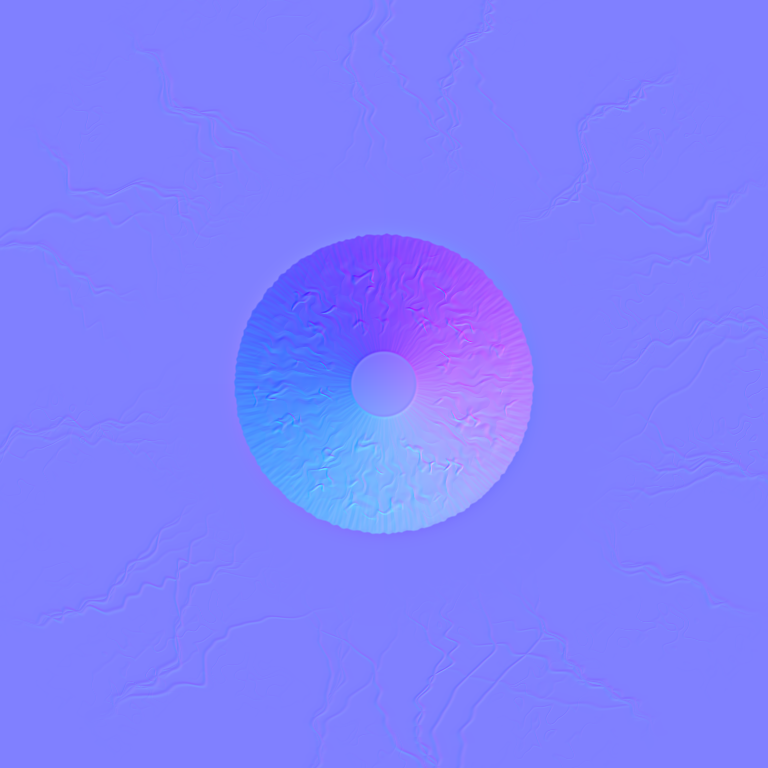
Reproduce this texture map procedurally as a three.js fragment shader.

```glsl
#define TAU 6.2831853
#define IRIS_RADIUS 0.1945
#define PUPIL_RADIUS 0.0425
#define DOME_TILT 0.205
#define FIBER_RELIEF 0.0125
#define WORM_RELIEF 0.0007
#define VEIN_RELIEF 0.13
#define VEIN_COUNT 16
#define BRANCH_COUNT 5
#define SAMPLE_STEP 0.001

varying vec2 vUv;

float hash(float n) {
  return fract(sin(n * 91.345 + 4.7) * 4375.85);
}

vec2 cellGradient(vec2 cell) {
  float turn = TAU * fract(sin(dot(cell, vec2(127.1, 311.7))) * 43758.5);
  return vec2(cos(turn), sin(turn));
}

// Gradient noise that repeats along x after a whole number of cells
float noise(vec2 p, float period) {
  vec2 cell = floor(p), f = p - cell;
  vec2 fade = f * f * f * (f * (f * 6.0 - 15.0) + 10.0);
  float x0 = mod(cell.x, period), x1 = mod(cell.x + 1.0, period);
  float a = dot(cellGradient(vec2(x0, cell.y)), f);
  float b = dot(cellGradient(vec2(x1, cell.y)), f - vec2(1.0, 0.0));
  float c = dot(cellGradient(vec2(x0, cell.y + 1.0)), f - vec2(0.0, 1.0));
  float d = dot(cellGradient(vec2(x1, cell.y + 1.0)), f - vec2(1.0));
  return mix(mix(a, b, fade.x), mix(c, d, fade.x), fade.y);
}

float noise(vec2 p) {
  return noise(p, 4096.0);
}

// Radial fibers, fine fringes and curled folds of the iris
float irisRelief(vec2 p) {
  float r = length(p);
  float turn = atan(p.y, p.x) / TAU;
  float middle = smoothstep(0.05, 0.09, r) * smoothstep(0.19, 0.15, r);
  float bent = turn + middle * (0.022 * noise(p * 32.0) + 0.012 * noise(p * 65.0 + 9.0));

  float broad = 0.5 - abs(noise(vec2(bent * 46.0, r * 24.0), 46.0));
  float strands = noise(vec2(bent * 96.0, r * 32.0 + 7.0), 96.0);
  float inner = noise(vec2(turn * 104.0, r * 14.0 + 3.0), 104.0);
  float outer = noise(vec2(turn * 230.0, r * 35.0 + 5.0), 230.0);
  float fibers = middle * (0.75 * broad + 0.32 * strands);
  fibers += 0.32 * inner * smoothstep(0.085, 0.05, r);
  fibers += 0.17 * outer * smoothstep(0.14, 0.18, r);

  float fold = smoothstep(0.16, 0.0, abs(noise(p * 42.0 + 0.4 * noise(p * 70.0))));
  float worms = fold * smoothstep(0.08, 0.3, noise(p * 33.0 + 21.0)) * middle;
  float inside = smoothstep(PUPIL_RADIUS, PUPIL_RADIUS + 0.004, r)
               * smoothstep(IRIS_RADIUS, IRIS_RADIUS - 0.005, r);
  float lip = 0.0003 * exp(-pow((r - PUPIL_RADIUS) / 0.0022, 2.0));
  return inside * (FIBER_RELIEF * r * fibers + WORM_RELIEF * worms) + lip;
}

// Forking vessels that thin out towards the iris
float veinRelief(vec2 p) {
  float relief = 0.0;
  for (int i = 0; i < VEIN_COUNT; i++) {
    float id = float(i);
    float angle = TAU * (id + 0.6 * hash(id)) / float(VEIN_COUNT);
    vec2 dir = vec2(cos(angle), sin(angle));
    float along = dot(p, dir);
    float across = dot(p, vec2(-dir.y, dir.x));
    if (along < 0.2 || abs(across) > 0.16) continue;

    float path = 0.07 * noise(vec2(along * 8.0, id * 5.37))
               + 0.02 * noise(vec2(along * 30.0, id * 3.71));
    float start = mix(0.23, 0.32, hash(id + 40.0));
    for (int j = 0; j < BRANCH_COUNT; j++) {
      float seed = id * 7.0 + float(j);
      float slope = j == 0 ? 0.0 : 1.7 * (hash(seed) - 0.5);
      float fork = mix(0.32, 0.56, hash(seed + 130.0));
      float wiggle = 0.012 * noise(vec2(along * 45.0, seed * 1.37));
      float curl = step(0.8, hash(seed + 260.0)) * 0.0045 * sin(along * 240.0 + seed);
      float offset = across - path - wiggle - curl - slope * max(fork - along, 0.0);
      float gap = offset / sqrt(1.0 + slope * slope);
      float width = mix(0.0018, 0.0032, smoothstep(0.25, 0.5, along));
      float fade = smoothstep(start, start + 0.1, along) * smoothstep(0.59, 0.5, along);
      fade *= mix(0.3, 1.0, hash(seed + 390.0));
      relief = max(relief, fade * width * exp(-gap * gap / (width * width)));
    }
  }
  // Faint capillary web between the vessels
  float web = smoothstep(0.09, 0.0, abs(noise(p * 21.0 + noise(p * 48.0))));
  float patches = smoothstep(0.0, 0.35, noise(p * 7.0 + 13.0));
  float ring = smoothstep(0.26, 0.34, length(p)) * smoothstep(0.6, 0.48, length(p));
  return VEIN_RELIEF * (relief + 0.0007 * web * patches * ring);
}

float surfaceRelief(vec2 p) {
  return length(p) < IRIS_RADIUS + 0.004 ? irisRelief(p) : veinRelief(p);
}

void main() {
  vec2 p = vUv - 0.5;
  float r = length(p);
  vec2 outward = p / max(r, 0.0001);

  // Dome tilt with a slightly ragged rim and a reversed halo outside it
  float ragged = r + 0.0025 * noise(vec2(atan(p.y, p.x) / TAU * 180.0, 2.5), 180.0);
  float irisMask = smoothstep(IRIS_RADIUS + 0.0015, IRIS_RADIUS - 0.0015, ragged);
  float pupilMask = smoothstep(PUPIL_RADIUS + 0.0015, PUPIL_RADIUS - 0.0015, r);
  vec2 irisTilt = DOME_TILT * outward;
  vec2 pupilTilt = 2.1 * p + vec2(0.035, -0.03);
  vec2 haloTilt = -0.055 * outward * exp(-max(r - IRIS_RADIUS, 0.0) / 0.008);
  vec2 tilt = mix(haloTilt, mix(irisTilt, pupilTilt, pupilMask), irisMask);

  // Surface detail from the height differences
  float here = surfaceRelief(p);
  vec2 rise = vec2(surfaceRelief(p + vec2(SAMPLE_STEP, 0.0)),
                   surfaceRelief(p + vec2(0.0, SAMPLE_STEP))) - here;
  tilt -= clamp(0.5 * rise / SAMPLE_STEP, -0.2, 0.2);

  gl_FragColor = vec4(0.5 + tilt.x, 0.5 - tilt.y, 1.0, 1.0);
}
```
